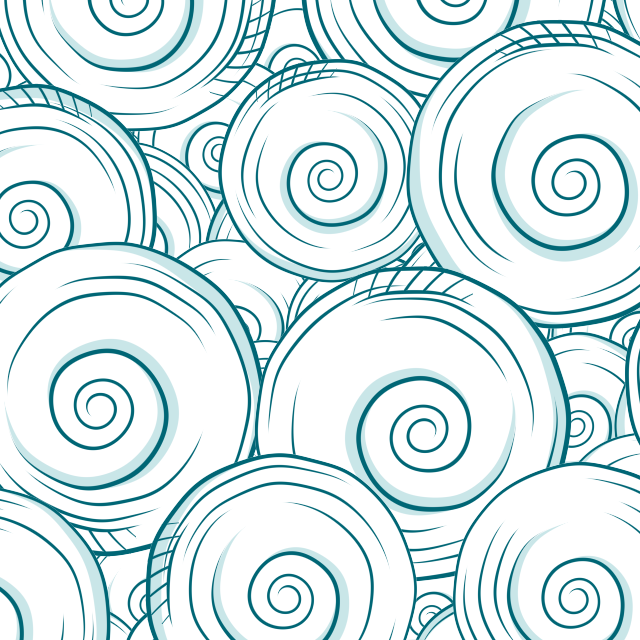
Reproduce this pattern procedurally as a three.js fragment shader.

```glsl
// Overlapping curled wave discs in teal ink with pale shading.
// Two staggered grids, small then large, are painted from top to bottom;
// each disc holds a log spiral, tapered arcs, crescents and hatching.
varying vec2 vUv;

const float TAU = 6.2831853;
const float SOFT = 0.0011;
const vec3 PAPER = vec3(1.0);
const vec3 INK = vec3(0.0, 0.40, 0.46);
const vec3 SHADE = vec3(0.79, 0.90, 0.91);

float hash(vec2 p) {
  return fract(sin(dot(p, vec2(127.1, 311.7))) * 4375.85);
}

// Coverage of the region where the signed distance is negative
float fill(float d) {
  return 1.0 - smoothstep(-SOFT, SOFT, d);
}

// Angle relative to a direction, from -pi to pi
float angleFrom(float angle, float direction) {
  return mod(angle - direction + 0.5 * TAU, TAU) - 0.5 * TAU;
}

float bump(float x, float halfWidth) {
  return max(0.0, 1.0 - x * x / (halfWidth * halfWidth));
}

vec3 paintDisc(vec3 below, vec2 p, float r, vec2 id) {
  float dist = length(p);
  if (dist > r + 0.01) return below;

  float pen = 0.0007 + 0.0105 * r;
  float rho = dist / r;
  float side = hash(id + 3.1) < 0.5 ? -1.0 : 1.0;
  float theta = atan(p.y, p.x * side);
  float ink = 0.0;

  // Shaded crescent along the rim
  float rim = max(0.0, cos(theta - TAU * hash(id + 5.3)));
  float shade = fill((1.0 - 0.1 * rim * rim - rho) * r) * step(0.01, rim);

  // Central spiral, doubling its radius every turn
  vec2 q = p / r - vec2(0.16 * (hash(id + 7.7) - 0.5), -0.06);
  q.x *= side;
  float reach = max(length(q), 0.001);
  float turn = fract((atan(q.y, q.x) + 1.8 * (hash(id + 9.2) - 0.5)) / TAU + 0.15);
  float v = log2(reach / 0.5) - turn;
  float n = floor(v + 0.5);
  float across = v - n;
  float along = n + turn;
  float unit = reach * 0.69 * r;
  float taper = smoothstep(-2.9, -2.5, along) * (1.0 - smoothstep(0.0, 0.28, along));
  float spiralPen = pen * taper * (0.7 + 0.4 * smoothstep(-1.5, -0.2, along));
  ink = max(ink, fill(abs(across) * unit - spiralPen) * smoothstep(0.0, 0.2, taper));

  // Crescents outside and inside the last turn
  float outer = 0.3 * bump(along + 0.35, 0.42);
  float inner = 0.26 * bump(along + 0.05, 0.36);
  shade = max(shade, fill(SOFT - min(across, outer - across) * unit));
  shade = max(shade, fill(SOFT - min(-across, inner + across) * unit));

  // Tapered arcs in three lanes, two arcs to a lane
  float lane = floor((rho - 0.62) / 0.115);
  if (lane >= 0.0 && lane < 3.0) {
    float t = fract(theta / TAU + hash(id + lane * 1.7)) * 2.0;
    float start = floor(t);
    float f = fract(t) - 0.5;
    float arc = bump(f, 0.24 + 0.22 * hash(id + vec2(lane, start + 4.0)));
    float center = 0.678 + 0.115 * lane + 0.07 * f;
    ink = max(ink, fill(abs(rho - center) * r - pen * 0.8 * arc) * smoothstep(0.0, 0.3, arc));
  }

  // Ladder of slanted bars beside the rim
  float g = angleFrom(theta, TAU * hash(id + 11.9));
  float wedge = bump(g, 0.5) * step(0.4, hash(id + 13.4));
  float bar = abs(fract(g * 7.0 + rho * 6.0) - 0.5) / 9.2 * dist;
  float inBand = fill((0.85 - rho) * r) * step(0.25, wedge);
  ink = max(ink, fill(bar - pen * 0.65 * wedge) * inBand);
  ink = max(ink, fill(abs(rho - 0.85) * r - pen * 0.9 * wedge) * smoothstep(0.0, 0.3, wedge));

  // Rim line of uneven weight
  float rimPen = pen * (1.0 + 0.25 * sin(theta + TAU * hash(id + 2.6)));
  ink = max(ink, fill(abs(dist - r) - rimPen));

  vec3 color = mix(mix(PAPER, SHADE, shade), INK, ink);
  return mix(below, color, fill(dist - r - rimPen));
}

// Staggered rows of discs, the lower rows in front
vec3 paintLayer(vec3 color, vec2 p, vec2 spacing, float rMin, float rMax, float seed) {
  for (int j = 0; j < 10; j++) {
    for (int i = 0; i < 7; i++) {
      vec2 cell = vec2(float(i), float(j));
      vec2 id = cell + seed;
      vec2 jitter = vec2(hash(id + 21.3), hash(id + 34.8)) - 0.5;
      vec2 center = vec2(cell.x - 0.5 + 0.5 * mod(cell.y, 2.0), -cell.y) * spacing;
      center += vec2(0.0, 1.04) + jitter * spacing * 0.3;
      color = paintDisc(color, p - center, mix(rMin, rMax, hash(id + 45.6)), id);
    }
  }
  return color;
}

void main() {
  // Slight hand-drawn wobble
  vec2 p = vUv + 0.0012 * sin(vUv.yx * vec2(47.0, 53.0) + sin(vUv * 31.0));
  vec3 color = paintLayer(INK, p, vec2(0.22, 0.14), 0.12, 0.155, 2.0);
  color = paintLayer(color, p, vec2(0.47, 0.33), 0.16, 0.25, 60.0);
  gl_FragColor = vec4(color, 1.0);
}
```
